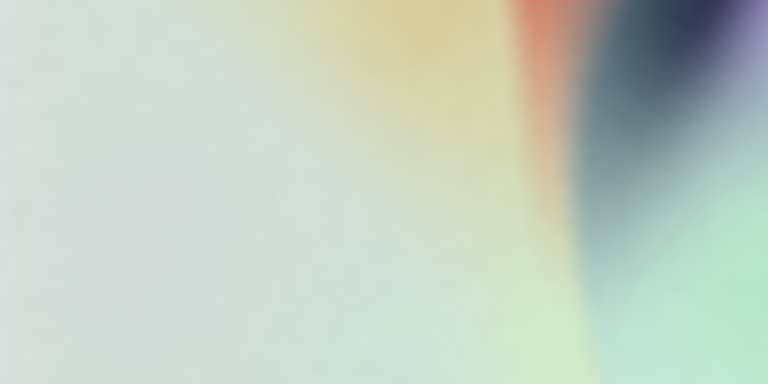
Give the GLSL for this background, as a Shadertoy shader.

```glsl
// Left field
const vec3 SAGE = vec3(0.828, 0.876, 0.838);
const vec3 COOL_GREY = vec3(0.822, 0.858, 0.848);
const vec3 PALE_GREY = vec3(0.848, 0.868, 0.860);
const vec3 KHAKI = vec3(0.832, 0.850, 0.705);
const vec3 GOLD = vec3(0.852, 0.800, 0.605);
const vec3 SEAFOAM = vec3(0.806, 0.888, 0.840);
const vec3 LIME = vec3(0.820, 0.920, 0.790);
const vec3 CORAL = vec3(0.820, 0.515, 0.415);

// Right field
const vec3 MINT = vec3(0.785, 0.918, 0.862);
const vec3 HAZE = vec3(0.605, 0.695, 0.725);
const vec3 GREEN = vec3(0.725, 0.900, 0.790);
const vec3 VIOLET = vec3(0.690, 0.650, 0.840);
const vec3 SLATE = vec3(0.190, 0.260, 0.315);
const vec3 INDIGO = vec3(0.185, 0.180, 0.320);

const vec2 SHADOW_ORIGIN = vec2(1.82, 1.0);
const vec2 SHADOW_DIR = vec2(-0.509, -0.861);
const float SHADOW_LENGTH = 0.38;
const float SHADOW_LEFT = 0.32;
const float SHADOW_RIGHT = 0.15;
const float SHADOW_SPREAD = 0.04;

const float FOLD_WIDTH_LOW = 0.05;
const float FOLD_WIDTH_HIGH = 0.155;
const float CORAL_FALLOFF = 0.10;
const float CORAL_FADE = 2.2;
const float MOTTLE_SCALE = 24.0;
const float MOTTLE_STRENGTH = 0.010;

float hash(vec2 cell) {
    vec3 q = fract(cell.xyx * 0.1031);
    q += dot(q, q.yzx + 33.33);
    return fract((q.x + q.y) * q.z);
}

// Smooth value noise
float noise(vec2 p) {
    vec2 cell = floor(p);
    vec2 f = fract(p);
    f = f * f * (3.0 - 2.0 * f);
    vec2 e = vec2(1.0, 0.0);
    return mix(mix(hash(cell), hash(cell + e), f.x),
               mix(hash(cell + e.yx), hash(cell + e.xx), f.x), f.y);
}

// Soft elliptical spot
float glow(vec2 p, vec2 center, vec2 radius) {
    vec2 q = (p - center) / radius;
    return exp(-dot(q, q));
}

// Curved fold between the two fields
float foldX(float y) {
    float y2 = y * y;
    return 1.568 - 0.26 * y + 0.19 * y2 + 0.035 * y2 * y2;
}

// Diagonal streak, its right side spreading downward
float shadow(vec2 p) {
    vec2 q = p - SHADOW_ORIGIN;
    float along = dot(q, SHADOW_DIR) / SHADOW_LENGTH;
    float across = dot(q, vec2(-SHADOW_DIR.y, SHADOW_DIR.x));
    float right = SHADOW_RIGHT + SHADOW_SPREAD * max(along, 0.0);
    across /= across < 0.0 ? SHADOW_LEFT : right;
    return exp(-across * across) / (1.0 + along * along);
}

vec3 leftField(vec2 p, float fold, float width) {
    vec3 color = mix(SAGE, COOL_GREY, glow(p, vec2(0.40, 0.33), vec2(0.40, 0.48)));
    color = mix(color, PALE_GREY, exp(-p.x / 0.08));
    color = mix(color, SEAFOAM, glow(p, vec2(1.05, 0.05), vec2(0.38, 0.32)));
    color = mix(color, KHAKI, smoothstep(0.30, 1.0, p.x + p.y - 1.0));
    color = mix(color, GOLD, glow(p, vec2(1.13, 1.02), vec2(0.26, 0.27)));
    color = mix(color, LIME, glow(p, vec2(1.46, 0.10), vec2(0.20, 0.36)));

    // Warm rim along the fold
    float rim = smoothstep(-width - CORAL_FALLOFF, -0.9 * width, fold);
    return mix(color, CORAL, rim * pow(p.y, CORAL_FADE));
}

vec3 rightField(vec2 p) {
    vec3 color = mix(MINT, HAZE, smoothstep(0.1, 0.95, p.y));
    color = mix(color, GREEN, glow(p, vec2(2.0, 0.24), vec2(0.28, 0.32)));
    color = mix(color, VIOLET, glow(p, vec2(2.02, 1.02), vec2(0.24, 0.22)));
    vec3 dark = mix(SLATE, INDIGO, smoothstep(1.65, 1.95, p.x));
    return mix(color, dark, shadow(p));
}

void mainImage(out vec4 fragColor, in vec2 fragCoord) {
    // Canvas spans 2 by 1 units
    vec2 p = fragCoord / iResolution.xy * vec2(2.0, 1.0);
    float fold = p.x - foldX(p.y);
    float width = mix(FOLD_WIDTH_LOW, FOLD_WIDTH_HIGH, pow(p.y, 4.0));

    vec3 color = mix(leftField(p, fold, width), rightField(p),
                     smoothstep(-width, width, fold));

    // Faint mottling
    float mottle = noise(p * MOTTLE_SCALE) + 0.5 * noise(p * MOTTLE_SCALE * 2.3) - 0.75;
    fragColor = vec4(color + MOTTLE_STRENGTH * mottle, 1.0);
}
```
